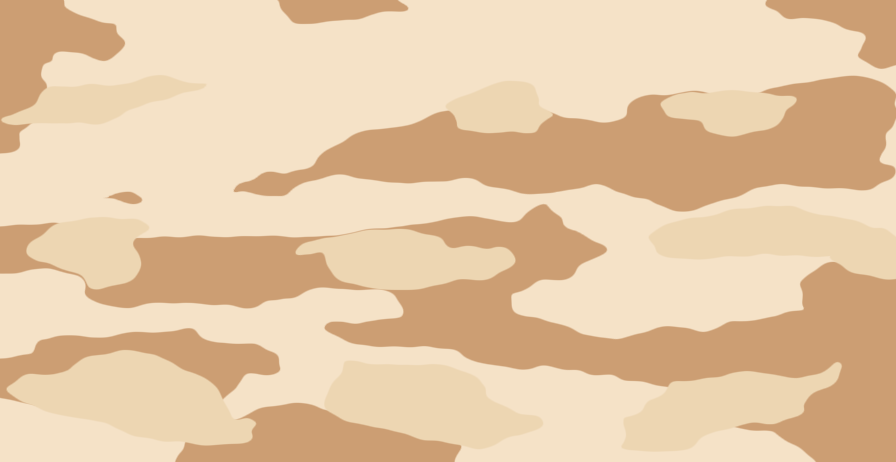
Write a WebGL 2 fragment shader that draws this pattern.

```glsl
#version 300 es
precision highp float;
// Desert camouflage: brown drifts on cream, overlaid with pale tan patches.
// Drifts are wavy bands broken up by stretched gradient noise; patches are
// jittered ellipses, one per cell. A shared domain warp makes edges ragged.

#define SEED 17                        // picks another layout
#define BANDS 3.0                      // brown bands per canvas height
#define BAND_WEIGHT 0.22               // band regularity against noise
#define BAND_TILT 0.06                 // rise of the bands to the right
#define DRIFT_SCALE vec2(1.5, 4.3)     // noise cells per canvas height
#define DRIFT_LEVEL 0.02               // higher gives less brown
#define PATCH_CELL vec2(0.62, 0.32)    // spacing of the tan patches
#define PATCH_MIN vec2(0.12, 0.035)    // smallest patch radii
#define PATCH_MAX vec2(0.32, 0.085)    // largest patch radii
#define RAGGEDNESS 1.0                 // strength of the edge warp

uniform vec2 u_resolution;
out vec4 fragColor;

const float TAU = 6.2831853;
const vec3 CREAM = vec3(0.96, 0.885, 0.78);
const vec3 BROWN = vec3(0.80, 0.62, 0.45);
const vec3 TAN = vec3(0.93, 0.84, 0.70);

// Integer hash of a lattice cell to two values in 0..1
vec2 hash2(vec2 cell) {
    const uint K = 1664525u;
    uvec2 v = uvec2(ivec2(cell) + SEED) * K + 1013904223u;
    for (int i = 0; i < 2; i++) {
        v.x += v.y * K;
        v.y += v.x * K;
        v ^= v >> 16u;
    }
    return vec2(v >> 16u) / 65535.0;
}

float cornerSlope(vec2 cell, vec2 offset) {
    float angle = TAU * hash2(cell).x;
    return dot(vec2(cos(angle), sin(angle)), offset);
}

// Gradient noise, roughly -0.7..0.7
float noise(vec2 p) {
    vec2 i = floor(p), f = p - i;
    vec2 u = f * f * f * (f * (f * 6.0 - 15.0) + 10.0);
    vec2 e = vec2(1.0, 0.0);
    float low = mix(cornerSlope(i, f), cornerSlope(i + e, f - e), u.x);
    float high = mix(cornerSlope(i + e.yx, f - e.yx), cornerSlope(i + 1.0, f - 1.0), u.x);
    return mix(low, high, u.y);
}

// Displacement that gives outlines their lobes and small nicks
vec2 ragged(vec2 p) {
    vec2 lobes = vec2(noise(p * vec2(6.0, 11.0) + 31.3), noise(p * vec2(5.0, 8.0) + 57.1));
    vec2 nicks = vec2(noise(p * vec2(17.0, 26.0) + 83.7), noise(p * vec2(15.0, 20.0) + 11.9));
    return RAGGEDNESS * (lobes * vec2(0.12, 0.04) + nicks * vec2(0.035, 0.012));
}

// Positive inside the brown drifts
float driftField(vec2 p) {
    float wander = 1.5 * noise(p * vec2(1.1, 1.6) + 7.4);
    float bands = sin(TAU * (BANDS * (p.y - BAND_TILT * p.x) + wander));
    float broad = noise(p * DRIFT_SCALE + 3.7);
    float islands = 0.3 * noise(p * DRIFT_SCALE * 2.6 + 41.2);
    return BAND_WEIGHT * bands + broad + islands - DRIFT_LEVEL;
}

// Positive inside the tan patches
float patchField(vec2 p) {
    vec2 home = floor(p / PATCH_CELL);
    float nearest = 9.0;
    for (int y = -1; y <= 1; y++) {
        for (int x = -1; x <= 1; x++) {
            vec2 cell = home + vec2(x, y);
            vec2 jitter = 0.5 * hash2(cell + 101.0) - 0.25;
            vec2 radii = mix(PATCH_MIN, PATCH_MAX, hash2(cell + 211.0));
            float tilt = 0.5 * hash2(cell + 307.0).x - 0.2;
            vec2 d = p - (cell + 0.5 + jitter) * PATCH_CELL;
            d.y -= tilt * d.x;
            nearest = min(nearest, length(d / radii));
        }
    }
    return 1.0 - nearest + 0.6 * noise(p * vec2(4.0, 9.0) + 67.5);
}

// Coverage with an edge about one and a half pixels wide
float cover(float field) {
    float width = 0.8 * fwidth(field) + 1e-5;
    return smoothstep(-width, width, field);
}

void main() {
    vec2 p = gl_FragCoord.xy / u_resolution.y;
    vec2 warped = p + ragged(p);

    vec3 color = mix(CREAM, BROWN, cover(driftField(warped)));
    color = mix(color, TAN, cover(patchField(warped)));
    fragColor = vec4(color, 1.0);
}
```
